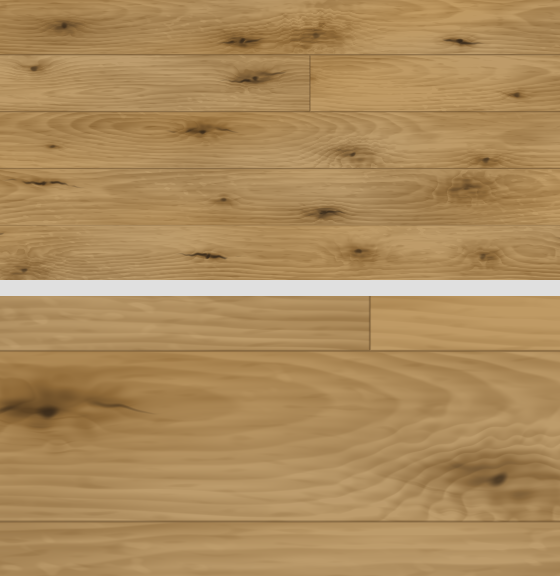
Top, the full canvas; bottom, a detail of the centre.
Reproduce this texture procedurally as a Shadertoy shader.

```glsl
// Oak floor: five long planks, one of them split by a butt joint.
// Each plank is a cut through warped growth rings, with fibres, pores, pale
// ray flecks, and hashed knots that bend the grain and may carry a crack.

// Layout, in units of canvas height
const float ROW_HEIGHT = 0.2031;
const float ROW_START = -0.008;
const float JOINT_ROW = 3.0;
const float JOINT_X = 1.107;
const float SEAM_WIDTH = 0.001;
const float SEAM_STRENGTH = 0.5;
// Grain and defects
const float RING_DENSITY = 78.0;
const float RING_CONTRAST = 0.36;
const float FIBRE_CONTRAST = 0.34;
const float PORE_CONTRAST = 0.2;
const float RAY_CONTRAST = 0.25;
const float BLOTCH_CONTRAST = 0.8;
const float KNOT_PITCH = 0.5;
const float KNOT_MIN = 0.009;
const float KNOT_MAX = 0.048;
const float CORE_RADIUS = 0.011;
const float CRACK_LENGTH = 0.13;
const float CRACK_WIDTH = 0.004;
// Palette, light to dark
const vec3 LIGHT_OAK = vec3(0.72, 0.585, 0.39);
const vec3 DARK_OAK = vec3(0.56, 0.42, 0.235);
const vec3 STAIN = vec3(0.37, 0.27, 0.15);
const vec3 KNOT_COLOR = vec3(0.19, 0.14, 0.09);
const vec3 WARM_SHIFT = vec3(0.012, -0.012, -0.045);

// Integer hash to two values in 0..1
vec2 hash2(vec2 cell) {
    const uint MUL = 1664525u;
    uvec2 v = uvec2(ivec2(floor(cell))) * MUL + 1013904223u;
    for (int i = 0; i < 2; i++) {
        v.x += v.y * MUL;
        v.y += v.x * MUL;
        v ^= v >> 16u;
    }
    return vec2(v & 0xffffu) / 65535.0;
}

float corner(vec2 cell, vec2 offset) {
    return dot(hash2(cell) * 2.0 - 1.0, offset);
}

// Gradient noise, roughly -0.6..0.6
float noise(vec2 p) {
    vec2 i = floor(p), f = p - i, e = vec2(1.0, 0.0);
    vec2 u = f * f * f * (f * (f * 6.0 - 15.0) + 10.0);
    return mix(mix(corner(i, f), corner(i + e.xy, f - e.xy), u.x),
               mix(corner(i + e.yx, f - e.yx), corner(i + e.xx, f - e.xx), u.x), u.y);
}

// Knots of one plank: x = grain displacement, y = brown halo, z = dark cover
vec3 knots(vec2 p, float plank, float px) {
    vec3 result = vec3(0.0);
    vec2 wobble = vec2(noise(p * 38.0), noise(p * 38.0 + 57.0));
    float streaks = 1.0 + 1.3 * noise(p * vec2(15.0, 75.0) + plank * 9.3);
    for (float k = -1.0; k <= 1.0; k++) {
        vec2 id = vec2(floor(p.x / KNOT_PITCH) + k, plank);
        vec2 place = hash2(id + 17.0), kind = hash2(id + 91.0);
        vec2 center = vec2((id.x + 0.15 + 0.7 * place.x) * KNOT_PITCH,
                           (place.y - 0.5) * ROW_HEIGHT * 0.75);
        float size = mix(KNOT_MIN, KNOT_MAX, kind.x * kind.x);
        vec2 d = p - center;
        float e = length((d + wobble * size * 0.6) / vec2(2.3, 1.0)) / size;
        float core = length((d + wobble * 0.012) * vec2(0.65, 1.0)) / CORE_RADIUS;
        result.x += 1.5 * size * exp(-0.35 * e * e);
        result.y += streaks * (0.9 * exp(-1.1 * e * e) + 0.3 * exp(-0.18 * e * e));
        result.z = max(result.z, (1.0 - smoothstep(0.2, 1.0, core)) * (0.3 + 0.6 * kind.y));
        // Tapered, broken crack along the grain
        if (kind.y > 0.6) {
            float reach = CRACK_LENGTH * (0.7 + 0.7 * place.y);
            float bend = 0.02 * noise(vec2(d.x * 13.0, plank + 0.5))
                       + 0.008 * noise(vec2(d.x * 40.0, plank + 0.2));
            float dy = abs(d.y - (place.x - 0.5) * 0.3 * d.x - bend);
            float taper = 1.0 - smoothstep(0.15, 1.0, abs(d.x) / reach);
            float gaps = smoothstep(-0.25, 0.1, noise(vec2(p.x * 22.0, plank + 0.3)));
            float line = 1.0 - smoothstep(0.0, CRACK_WIDTH * taper + px, dy);
            result.z = max(result.z, 0.8 * line * taper * gaps);
            result.y += 0.55 * streaks * taper * exp(-dy * dy / 0.0003);
        }
    }
    return result;
}

void mainImage(out vec4 fragColor, in vec2 fragCoord) {
    float px = 1.0 / iResolution.y;
    vec2 uv = fragCoord * px;
    // Plank identity and local position
    float rowPos = (uv.y - ROW_START) / ROW_HEIGHT, row = floor(rowPos);
    bool split = row == JOINT_ROW;
    float plank = row * 2.0 + (split && uv.x > JOINT_X ? 1.0 : 0.0);
    vec2 p = vec2(uv.x, (rowPos - row - 0.5) * ROW_HEIGHT);
    vec2 q = p + vec2(plank * 13.7, plank * 5.3);
    vec2 tint = hash2(vec2(plank, 5.0));
    vec3 knot = knots(p, plank, px);
    // Growth rings cut lengthwise into long arches
    float pith = (tint.x - 0.5) * 0.12 + 0.05 * noise(vec2(q.x * 1.1, 3.5));
    float depth = 0.06 + 0.2 * noise(vec2(q.x * 0.9, 8.5));
    float ring = RING_DENSITY * (length(vec2(p.y - pith, depth)) + knot.x
               + 0.02 * noise(q * vec2(2.0, 9.0)) + 0.005 * noise(q * vec2(9.0, 35.0)));
    float phase = fract(ring);
    float band = smoothstep(0.0, 0.75, phase) * (1.0 - smoothstep(0.8, 1.0, phase));
    band = mix(band, 0.45, smoothstep(0.3, 0.8, fwidth(ring)));
    float figure = 0.8 + 1.2 * noise(q * vec2(1.7, 6.0) + 31.0);
    // Fibres and pores follow the grain around the knots
    vec2 flow = q + vec2(0.0, knot.x + 0.012 * noise(q * vec2(3.0, 6.0)));
    float fibre = noise(flow * vec2(2.5, 55.0)) + 0.8 * noise(flow * vec2(8.0, 120.0));
    float pores = smoothstep(0.12, 0.45, noise(flow * vec2(22.0, 125.0) + 70.0));
    float rays = smoothstep(0.12, 0.4, noise(vec2(q.x * 36.0 + q.y * 28.0, q.y * 75.0)))
               * smoothstep(-0.05, 0.3, noise(q * vec2(2.2, 7.0) + 11.0));
    // Combine the tones
    float blotch = noise(q * vec2(1.4, 3.5) + 43.0) + 0.5 * noise(q * vec2(3.5, 14.0) + 23.0);
    float shade = 0.06 + (tint.y - 0.5) * 0.2 + RING_CONTRAST * band * figure
                + FIBRE_CONTRAST * fibre + PORE_CONTRAST * pores - RAY_CONTRAST * rays
                + BLOTCH_CONTRAST * blotch + knot.y;
    vec3 color = mix(LIGHT_OAK, DARK_OAK, clamp(shade, -0.15, 1.0));
    color = mix(color, STAIN, clamp((shade - 1.0) * 0.8, 0.0, 1.0));
    color += WARM_SHIFT * (noise(q * vec2(1.2, 4.0) + 83.0) + 0.5 * (tint.x - 0.5));
    color = mix(color, KNOT_COLOR, knot.z);
    // Fine seams, fainter toward the bottom
    float seam = ROW_HEIGHT * 0.5 - abs(p.y);
    if (split) seam = min(seam, abs(uv.x - JOINT_X));
    float cover = 1.0 - smoothstep(0.0, SEAM_WIDTH + px, seam);
    color = mix(color, STAIN, SEAM_STRENGTH * cover * smoothstep(0.0, 0.45, uv.y));
    fragColor = vec4(clamp(color, 0.0, 1.0), 1.0);
}
```
